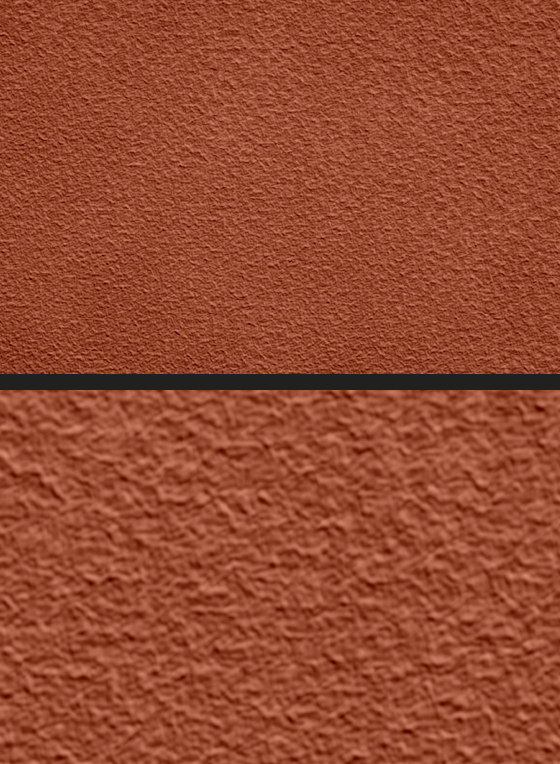
Top, the full canvas; bottom, a detail of the centre.
Write a WebGL 2 fragment shader that draws this texture.

```glsl
#version 300 es
precision highp float;
// Rough terracotta stucco under a raking light from above.
// A height field of creased gradient noise is shaded by its slope towards
// the light, then tinted with broad mottling and a soft falloff at the rim.

uniform vec2 u_resolution;
out vec4 fragColor;

vec2 gradientAt(vec2 cell) {
    vec3 h = fract(cell.xyx * vec3(0.1031, 0.1030, 0.0973));
    h += dot(h, h.yzx + 33.33);
    float angle = 6.28319 * fract((h.x + h.y) * h.z);
    return vec2(cos(angle), sin(angle));
}

float gradientNoise(vec2 p) {
    vec2 i = floor(p), f = p - i;
    vec2 u = f * f * f * (f * (f * 6.0 - 15.0) + 10.0);
    float a = dot(gradientAt(i), f);
    float b = dot(gradientAt(i + vec2(1, 0)), f - vec2(1, 0));
    float c = dot(gradientAt(i + vec2(0, 1)), f - vec2(0, 1));
    float d = dot(gradientAt(i + vec2(1, 1)), f - vec2(1, 1));
    return mix(mix(a, b, u.x), mix(c, d, u.x), u.y);
}

// Plaster height: lumps, rounded grains with creases between, and fine grit
float plasterHeight(vec2 p, float coarseness) {
    vec2 q = p * vec2(0.93, 1.0) + 9.0;
    q += 0.003 * vec2(gradientNoise(q * 43.0), gradientNoise(q * 43.0 + 57.3));
    float lumps = gradientNoise(q * 43.0 + 13.7);
    float grain = gradientNoise(q * 83.0 + 41.2);
    float grit = gradientNoise(q * 157.0 + 5.9);
    return mix(0.4, 1.1, coarseness) * lumps
         + grain + 0.6 * (abs(grain) - 0.17)
         + mix(0.75, 0.6, coarseness) * grit;
}

void main() {
    vec2 p = gl_FragCoord.xy / u_resolution.y;
    vec2 centred = gl_FragCoord.xy / u_resolution - 0.5;

    // Coarser render towards the upper right, in loose patches
    float patches = gradientNoise(p * 3.2 + 21.4);
    float coarseness = smoothstep(-0.55, 0.65,
        dot(centred, vec2(0.6, 0.7)) + 0.7 * patches);

    // Slope towards the light, with pits darkened a little
    vec2 towardsLight = 0.0018 * normalize(vec2(0.3, 0.95));
    float below = plasterHeight(p - towardsLight, coarseness);
    float above = plasterHeight(p + towardsLight, coarseness);
    float relief = 3.0 * (below - above) + 0.4 * (below + above);
    relief -= 0.06 * (relief * relief - 1.0);

    // Broad unevenness of the wash and falloff of the light
    float mottling = 0.022 * patches + 0.025 * gradientNoise(p * 9.0 + 3.1);
    vec2 rim = centred - vec2(0.06, 0.08);
    float falloff = 0.016 - 0.1 * dot(rim, rim);

    float light = 0.082 * relief + mottling + falloff;
    vec3 terracotta = vec3(0.586, 0.286, 0.185);
    fragColor = vec4(clamp(terracotta + light, 0.0, 1.0), 1.0);
}
```
